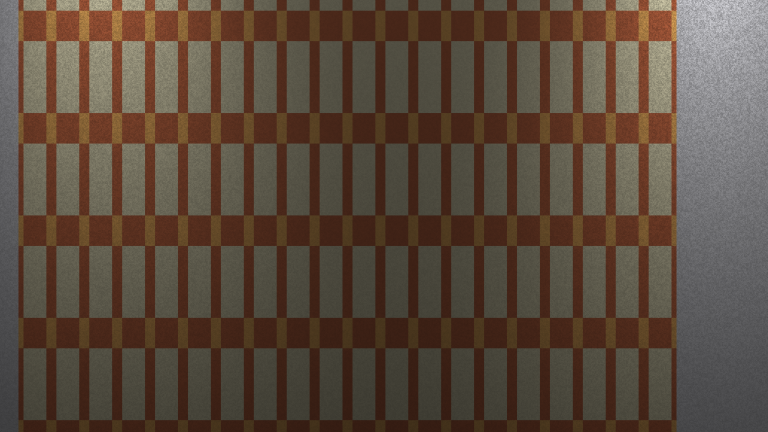
Give the GLSL for this pattern, as a WebGL 1 fragment shader.

```glsl
precision highp float;
// A woven lattice panel of pale cells, brown bands and ochre crossings on a lamp-lit grey wall.
uniform vec2 u_resolution;

float hash(vec2 p) {
    vec3 q = fract(vec3(p.xyx) * 0.1031);
    q += dot(q, q.yzx + 33.33);
    return fract((q.x + q.y) * q.z);
}

float valueNoise(vec2 p) {
    vec2 cell = floor(p);
    vec2 f = fract(p);
    f = f * f * (3.0 - 2.0 * f);
    return mix(mix(hash(cell), hash(cell + vec2(1.0, 0.0)), f.x),
               mix(hash(cell + vec2(0.0, 1.0)), hash(cell + 1.0), f.x), f.y);
}

// Coverage of a band of the given half width, centred on every multiple of period
float repeatedBand(float x, float period, float halfWidth, float blur) {
    float d = abs(mod(x + 0.5 * period, period) - 0.5 * period) - halfWidth;
    return 1.0 - smoothstep(-blur, blur, d);
}

// A cone of light that starts at the ceiling, widening and fading downwards
float lamp(vec2 p, float x) {
    float drop = 1.0 - p.y;
    float spread = (p.x - x) / (0.29 + 0.31 * drop);
    return exp(-spread * spread - 1.5 * drop);
}

void main() {
    vec2 p = gl_FragCoord.xy / u_resolution.y;
    float blur = 0.6 / u_resolution.y;

    // Panel of twenty columns, with half a bar at either side
    const float left = 0.0428;
    const float right = 1.5660;
    float bar = repeatedBand(p.x - left, (right - left) / 20.0, 0.0116, blur);
    float band = repeatedBand(p.y - 0.2290, 0.2370, 0.0353, blur);
    float panel = smoothstep(left - blur, left + blur, p.x)
                * (1.0 - smoothstep(right - blur, right + blur, p.x));

    // Pale cells, brown bars and bands, ochre where they cross
    vec3 brown = vec3(0.56, 0.30, 0.195);
    vec3 color = mix(vec3(0.65, 0.63, 0.53), brown, bar);
    color = mix(color, mix(brown, vec3(0.68, 0.50, 0.27), bar), band);
    color = mix(vec3(0.60, 0.60, 0.615), color, panel);

    // Two lamps over dim ambient light
    float lamps = 0.52 * lamp(p, 0.24) + 0.70 * lamp(p, 1.66);
    float light = 0.30 + 0.20 * p.y + lamps;

    // Fine grain, strongest under the lamps
    float grain = 0.6 * valueNoise(p * 290.0) + 0.4 * hash(floor(p * 432.0)) - 0.5;
    light *= 1.0 + grain * (0.08 + 0.50 * lamps);

    gl_FragColor = vec4(color * light, 1.0);
}
```
